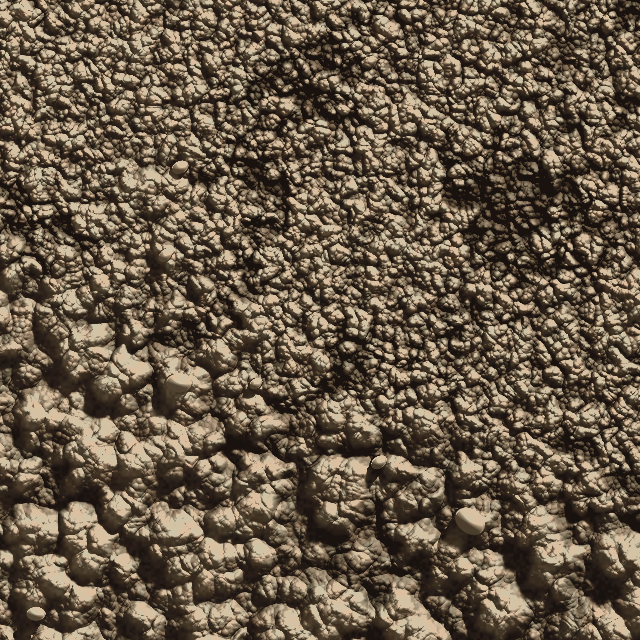
Write a Shadertoy shader that draws this texture.

```glsl
// Dry crumbly soil in low sun: coarse clods and pebbles below, fine grains above.

const vec3 SUN = vec3(0.46, 0.74, 0.49);      // direction towards the sun
const float CLOD_CELLS = 13.0;                // lumps per canvas height
const float CRUMB_CELLS = 27.0;
const float GRAIN_CELLS = 60.0;
const float GRIT_CELLS = 118.0;
const float STONE_CELLS = 9.0;
const float STONE_SHARE = 0.17;               // cells holding a smooth stone
const float SLOPE_STEP = 0.0019;
const int SHADOW_STEPS = 8;
const float AMBIENT = 0.06;
const float SUN_GAIN = 0.90;
const float CAVITY_GAIN = 0.30;
const float HOLLOW_DEPTH = 0.36;

// Soil colours from shade to sunlight, and the tone at which each sits
const vec3 SOIL[6] = vec3[6](
    vec3(0.15, 0.11, 0.09), vec3(0.24, 0.19, 0.13), vec3(0.38, 0.32, 0.24),
    vec3(0.52, 0.45, 0.36), vec3(0.66, 0.59, 0.49), vec3(0.84, 0.76, 0.64));
const float TONE[6] = float[6](0.10, 0.31, 0.51, 0.70, 0.87, 0.98);

vec3 hash3(vec2 p) {
    vec3 q = fract(p.xyx * vec3(0.1031, 0.1030, 0.0973));
    q += dot(q, q.yxz + 33.33);
    return fract((q.xxy + q.yzz) * q.zyx);
}

float noise(vec2 p) {
    vec2 i = floor(p), f = fract(p);
    f = f * f * (3.0 - 2.0 * f);
    return mix(mix(hash3(i).x, hash3(i + vec2(1, 0)).x, f.x),
               mix(hash3(i + vec2(0, 1)).x, hash3(i + vec2(1, 1)).x, f.x), f.y);
}

float fbm(vec2 p) {
    float sum = 0.0, amp = 0.5;
    for (int i = 0; i < 4; i++) {
        sum += amp * noise(p);
        p = p * 2.03 + 17.1;
        amp *= 0.5;
    }
    return sum / 0.9375;
}

// Height of packed round lumps, in units of one cell
float lumps(vec2 p) {
    vec2 cell = floor(p);
    float top = 0.0;
    for (int y = -1; y <= 1; y++)
    for (int x = -1; x <= 1; x++) {
        vec2 id = cell + vec2(x, y);
        vec3 rnd = hash3(id);
        vec2 d = p - id - rnd.xy;
        float radius = mix(0.40, 0.78, rnd.z);
        top = max(top, radius - dot(d, d) / radius);
    }
    return top;
}

// Scattered smooth stones: x is height, y is coverage
vec2 stones(vec2 p) {
    vec2 id = floor(p * STONE_CELLS);
    vec3 rnd = hash3(id + 71.0);
    vec3 kind = hash3(id + 153.0);
    vec2 d = fract(p * STONE_CELLS) - mix(vec2(0.32), vec2(0.68), rnd.xy);
    float angle = (kind.y - 0.5) * 1.6;
    d = mat2(cos(angle), -sin(angle), sin(angle), cos(angle)) * d;
    d.y *= 1.4;
    float radius = mix(0.10, 0.27, rnd.z * rnd.z);
    float cover = smoothstep(radius, radius * 0.88, length(d));
    cover *= step(kind.x, STONE_SHARE);
    return vec2((radius - dot(d, d) / radius) / STONE_CELLS, cover);
}

// How coarse the soil is: the clods lie below a falling diagonal
float coarseness(vec2 p) {
    float edge = p.y - (0.61 - 0.42 * p.x) + 0.22 * (noise(p * 5.0 + 4.0) - 0.5);
    float strays = 0.45 * smoothstep(0.62, 0.85, noise(p * 8.0 + 31.0));
    return max(smoothstep(0.09, -0.14, edge), strays);
}

// Terrain: x is height, y is openness to the sky, z is stone coverage
vec3 ground(vec2 p, float coarse) {
    vec2 warp = vec2(noise(p * 48.0), noise(p * 48.0 + 9.7)) - 0.5;
    vec2 q = p + 0.013 * warp;
    float clod = lumps(q * CLOD_CELLS);
    float crumb = lumps(q * CRUMB_CELLS + 5.3);
    float grain = lumps(q * GRAIN_CELLS + 11.9);
    float grit = lumps(p * GRIT_CELLS + 23.1);
    float h = 0.78 * coarse * clod / CLOD_CELLS
            + mix(0.38, 0.68, coarse) * crumb / CRUMB_CELLS
            + mix(0.75, 0.42, coarse) * grain / GRAIN_CELLS
            + mix(0.50, 0.30, coarse) * grit / GRIT_CELLS;
    float open = smoothstep(0.2, 1.1, mix(grain, clod, coarse) + crumb);
    vec2 stone = stones(p);
    float cover = stone.y * smoothstep(0.1, 0.5, coarse);
    h = mix(h, 0.035 * coarse + 0.012 + stone.x, cover);
    return vec3(h, mix(open, 0.75, cover), cover);
}

float sunlight(vec2 p, float h, float coarse) {
    vec2 heading = normalize(SUN.xy);
    float rise = SUN.z / length(SUN.xy);
    float block = 0.0, dist = 0.005;
    for (int i = 0; i < SHADOW_STEPS; i++) {
        float over = ground(p + heading * dist, coarse).x - h;
        block = max(block, over / dist - rise);
        dist *= 1.42;
    }
    return 1.0 - smoothstep(0.0, 0.35, block);
}

vec3 soilColor(float tone) {
    vec3 color = SOIL[0] * mix(0.65, 1.0, smoothstep(0.0, TONE[0], tone));
    for (int i = 0; i < 5; i++)
        color = mix(color, SOIL[i + 1], clamp((tone - TONE[i]) / (TONE[i + 1] - TONE[i]), 0.0, 1.0));
    return color;
}

void mainImage(out vec4 fragColor, in vec2 fragCoord) {
    vec2 p = fragCoord / iResolution.y;
    float coarse = coarseness(p);

    // Slope and sunlight
    vec3 here = ground(p, coarse);
    float hx = ground(p + vec2(SLOPE_STEP, 0.0), coarse).x;
    float hy = ground(p + vec2(0.0, SLOPE_STEP), coarse).x;
    vec3 normal = normalize(vec3(here.x - hx, here.x - hy, SLOPE_STEP));
    float lit = max(dot(normal, normalize(SUN)), 0.0) * sunlight(p, here.x, coarse);

    // Broad shaded hollows in the finer upper slope
    float hollow = fbm(p * vec2(6.0, 7.5) + 2.6) + 0.12 * (0.5 - here.y);
    hollow = smoothstep(0.55, 0.68, hollow) * (1.0 - 0.75 * coarse);

    float tone = AMBIENT + SUN_GAIN * lit + CAVITY_GAIN * here.y;
    tone += 0.14 * (noise(p * 210.0) - 0.5) * (1.0 - here.z) + 0.07 * (0.5 - p.x);
    tone += 0.12 * here.z - HOLLOW_DEPTH * hollow;
    vec3 color = soilColor(clamp(tone, 0.0, 1.0));

    // Slight shifts between rosy and olive grains
    float hue = noise(p * 95.0 + 40.0) - 0.5;
    color *= 1.0 + hue * vec3(0.07, -0.03, -0.06);
    fragColor = vec4(color, 1.0);
}
```
